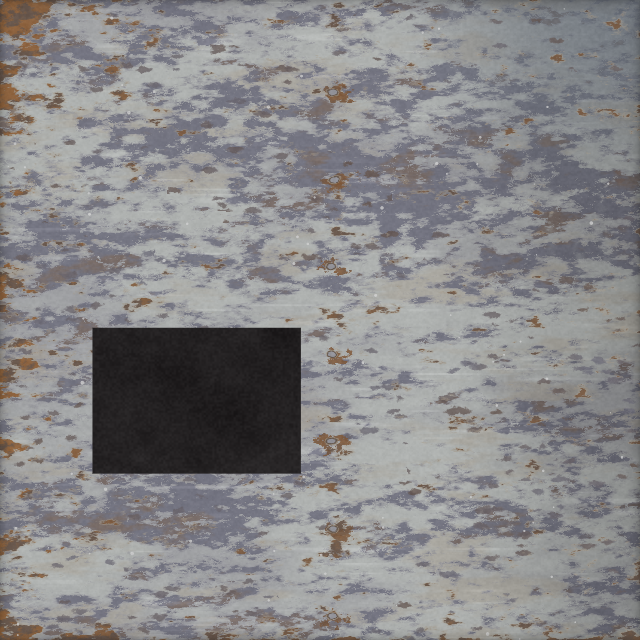
This texture is drawn by a Shadertoy shader. Its source:

```glsl
// Weathered painted metal: pale paint flaking to blue-grey in flat streaks,
// rust along the left edge and around a column of rivets, and a dark panel.
// Stretched layered noise makes the flakes; cellular noise makes the chips.

#define PALE  vec3(0.685, 0.697, 0.690)
#define WORN  vec3(0.575, 0.575, 0.600)
#define SLATE vec3(0.425, 0.428, 0.485)
#define TAN   vec3(0.640, 0.600, 0.540)
#define BROWN vec3(0.380, 0.305, 0.260)
#define RUST  vec3(0.570, 0.365, 0.190)
#define PANEL vec3(0.140, 0.130, 0.134)
#define PANEL_MIN vec2(0.1445, 0.260)
#define PANEL_MAX vec2(0.4700, 0.488)
#define RIVET_X 0.521
#define RIVET_STEP 0.1365
#define GRAIN 0.055

float hash(vec2 p) {
    vec3 q = fract(p.xyx * 0.1031);
    q += dot(q, q.yzx + 33.33);
    return fract((q.x + q.y) * q.z);
}

float noise(vec2 p) {
    vec2 i = floor(p), f = fract(p);
    f = f * f * (3.0 - 2.0 * f);
    return mix(mix(hash(i), hash(i + vec2(1, 0)), f.x),
               mix(hash(i + vec2(0, 1)), hash(i + vec2(1, 1)), f.x), f.y);
}

float fbm(vec2 p) {
    float sum = 0.0, amp = 0.5, total = 0.0;
    for (int i = 0; i < 5; i++) {
        sum += amp * noise(p);
        total += amp;
        amp *= 0.6;
        p = mat2(1.0, 0.06, -0.12, 1.0) * p * 2.03 + 17.3;
    }
    return sum / total;
}

// Cellular spots: a share of the cells holds a blob of random size.
float chips(vec2 p, float share, float soft) {
    vec2 cell = floor(p);
    float mask = 0.0;
    for (int y = -1; y <= 1; y++)
    for (int x = -1; x <= 1; x++) {
        vec2 id = cell + vec2(x, y);
        vec2 center = id + 0.2 + 0.6 * vec2(hash(id + 3.1), hash(id + 8.7));
        float radius = 0.15 + 0.4 * hash(id + 21.4);
        float spot = 1.0 - smoothstep(radius - soft, radius + soft, length(p - center));
        mask = max(mask, spot * step(hash(id + 50.9), share));
    }
    return mask;
}

float bump(float x, float center, float width) {
    float d = (x - center) / width;
    return exp(-d * d);
}

vec3 paint(vec2 uv, float rough) {
    float cloud = fbm(uv * vec2(3.0, 8.0) + 4.0);
    float bands = 0.060 * bump(uv.y, 0.78, 0.15) + 0.050 * bump(uv.y, 0.59, 0.05)
                + 0.060 * bump(uv.y, 0.20, 0.040) - 0.055 * bump(uv.y, 0.42, 0.11)
                - 0.045 * bump(uv.y, 0.08, 0.07);
    float flake = 0.42 * fbm(uv * vec2(13.0, 36.0)) + 0.58 * fbm(uv * vec2(38.0, 92.0) + 9.0);
    flake += 0.36 * (cloud - 0.5) + bands;

    // Thin pale cracks cut the flakes apart.
    float crack = abs(fbm(uv * vec2(42.0, 80.0) + 40.0) - 0.5);
    flake -= 0.07 * (1.0 - smoothstep(0.0, 0.035, crack));

    vec3 col = mix(PALE, WORN, 0.6 * smoothstep(0.42, 0.72, cloud));
    col = mix(col, TAN, 0.4 * smoothstep(0.48, 0.68, fbm(uv * vec2(7.0, 26.0) + 70.0)));
    col = mix(col, WORN, 0.75 * smoothstep(0.45, 0.56, flake));
    float earthy = smoothstep(0.54, 0.74, fbm(uv * vec2(14.0, 32.0) + 31.0));
    vec3 bare = mix(SLATE, BROWN + 0.07, 0.8 * earthy);
    col = mix(col, bare, 0.82 * smoothstep(0.535, 0.605, flake));

    // Fine horizontal scratches and faint upright smears.
    float line = noise(vec2(uv.x * 9.0, uv.y * 260.0)) * noise(uv * vec2(12.0, 50.0) + 5.0);
    col += 0.05 * smoothstep(0.4, 0.8, line);
    for (int i = 0; i < 7; i++) {
        vec2 c = vec2(hash(vec2(i, 2)), hash(vec2(i, 9))) * 0.8 + 0.15;
        float smear = bump(uv.x + 0.08 * (uv.y - c.y), c.x, 0.008) * bump(uv.y, c.y, 0.05);
        col = mix(col, PALE, 0.5 * smear * smoothstep(0.35, 0.6, rough));
    }

    // Cooler, darker metal towards the right and its upper corner.
    float shade = smoothstep(0.62, 1.02, uv.x + 0.25 * (cloud - 0.5));
    float corner = smoothstep(0.42, 0.0, length((uv - vec2(0.97, 0.98)) * vec2(1.0, 1.3)));
    col *= 1.0 - 0.18 * shade;
    return mix(col, vec3(0.42, 0.45, 0.49), 0.7 * corner);
}

// Rust by the edges, in the upper left corner and down the rivet column.
float rustAmount(vec2 uv) {
    float row = abs(fract((uv.y - 0.015) / RIVET_STEP + 0.5) - 0.5);
    float left = exp(-uv.x / 0.075) * (0.08 + 0.29 * smoothstep(0.32, 0.0, row));
    float blot = 0.24 * bump(uv.x, 0.04, 0.10) * bump(uv.y, 0.96, 0.08)
               + 0.24 * bump(uv.x, 0.185, 0.020) * bump(uv.y, 0.87, 0.04);
    float rim = 0.27 * exp(-uv.y / 0.012) + 0.12 * exp(-(1.0 - uv.x) / 0.010);
    return left + blot + rim + 0.15 * bump(uv.x, RIVET_X + 0.006, 0.013);
}

void mainImage(out vec4 fragColor, in vec2 fragCoord) {
    vec2 uv = fragCoord / iResolution.xy;
    float px = 1.0 / iResolution.y;
    float rough = fbm(uv * vec2(75.0, 120.0));
    vec3 col = paint(uv, rough);

    // Small dark chips, gathered in loose groups.
    vec2 warped = uv + vec2(0.022, 0.012) * (vec2(rough, fbm(uv * 95.0 + 12.0)) - 0.5);
    float group = smoothstep(0.35, 0.65, noise(uv * vec2(6.0, 10.0) + 3.0));
    float chip = chips(warped * vec2(42.0, 105.0), 0.02 + 0.09 * group, 0.14);
    col = mix(col, mix(BROWN, SLATE, noise(uv * 14.0)), 0.75 * chip);

    // Rust stains, orange at the left and duller further in.
    float stain = fbm(uv * vec2(24.0, 58.0) + 23.0) + rustAmount(uv) + 0.25 * (rough - 0.5);
    float orange = smoothstep(0.40, 0.62, fbm(uv * vec2(50.0, 80.0) + 61.0));
    orange *= 0.4 + 0.6 * exp(-uv.x / 0.18);
    vec3 rust = mix(BROWN, RUST, orange);
    col = mix(col, TAN, 0.55 * smoothstep(0.66, 0.76, stain));
    col = mix(col, rust, 0.85 * smoothstep(0.735, 0.81, stain));

    // Rivets with a rusty halo.
    for (int k = 0; k < 7; k++) {
        float seed = hash(vec2(k, 5));
        vec2 p = uv - vec2(RIVET_X + 0.006 * (seed - 0.5), 0.037 + RIVET_STEP * float(k));
        float halo = length((p - vec2(0.005, -0.003)) * vec2(1.0, 1.8)) + 0.08 * (rough - 0.5);
        vec3 ring = mix(BROWN, RUST, 0.7 * orange + 0.3);
        col = mix(col, ring, 0.85 * (1.0 - smoothstep(0.011, 0.018 + 0.008 * seed, halo)));
        float head = length(p * vec2(1.0, 1.6)) + 0.009 * (rough - 0.5);
        col = mix(col, TAN, 0.8 * (1.0 - smoothstep(0.009, 0.011, head)));
        col = mix(col, BROWN * 0.8, 0.8 * (1.0 - smoothstep(0.007, 0.007 + 2.0 * px, head)));
        col = mix(col, WORN, 1.0 - smoothstep(0.005, 0.005 + 2.0 * px, head));
    }

    // White specks, fine grain and dim borders.
    col = mix(col, vec3(0.82), 0.75 * chips(uv * 190.0, 0.002, 0.15));
    col += GRAIN * (0.6 * noise(uv * vec2(190.0, 260.0)) + 0.4 * noise(uv * 430.0) - 0.5);
    vec2 border = min(uv, 1.0 - uv);
    col *= 1.0 - 0.22 * exp(-min(border.x, border.y) / 0.008);

    // Dark mottled panel.
    vec2 d = abs(uv - 0.5 * (PANEL_MIN + PANEL_MAX)) - 0.5 * (PANEL_MAX - PANEL_MIN);
    float inside = 1.0 - smoothstep(-0.5 * px, 0.5 * px, max(d.x, d.y));
    vec3 dark = PANEL + 0.11 * (fbm(uv * vec2(11.0, 15.0) + 90.0) - 0.5);
    dark += 0.04 * (noise(uv * 300.0) - 0.5);
    fragColor = vec4(mix(col, dark, inside), 1.0);
}
```
